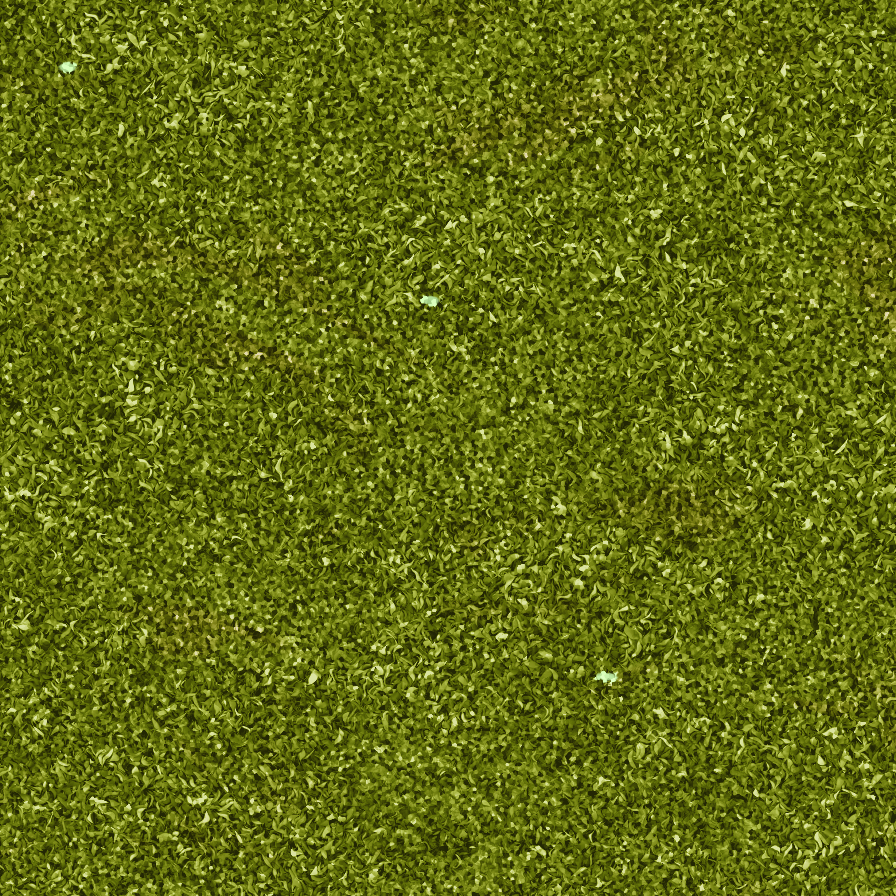
This texture is drawn by a Shadertoy shader. Its source:

```glsl
// A sunlit meadow: layered grass blades, fine ground cover and pale flower heads.

vec3 hash3(vec2 p) {
    vec3 q = fract(p.xyx * vec3(.1031, .1030, .0973));
    q += dot(q, q.yxz + 33.33);
    return fract((q.xxy + q.yzz) * q.zyx);
}

mat2 rotate(float a) {
    return mat2(cos(a), -sin(a), sin(a), cos(a));
}

// Broad irregular patches from warped, layered sines
float patches(vec2 p) {
    float sum = 0., amp = 1.;
    for (int i = 0; i < 5; i++) {
        p += .6 * sin(p.yx * 1.3 + float(i));
        sum += amp * sin(p.x) * sin(p.y);
        p = rotate(.65) * p * 1.7 + 1.9;
        amp *= .75;
    }
    return sum;
}

// Soft cellular noise: random cell values with blended borders
float grain(vec2 p) {
    vec2 base = floor(p);
    float sum = 0., total = 0.;
    for (int y = -1; y <= 1; y++)
    for (int x = -1; x <= 1; x++) {
        vec2 cell = base + vec2(x, y);
        vec3 h = hash3(cell);
        vec2 d = p - cell - h.xy;
        float weight = exp(-14. * dot(d, d));
        sum += weight * h.z;
        total += weight;
    }
    return sum / total;
}

// Lays one scattered layer of blades, with dark contact shadows, over the tone
float bladeLayer(float tone, vec2 p, float level, float lush) {
    float scale = mix(96., 66., level);
    float px = scale / iResolution.y;
    p = p * scale + level * 173.7;
    vec2 base = floor(p);
    for (int y = -1; y <= 1; y++)
    for (int x = -1; x <= 1; x++) {
        vec2 cell = base + vec2(x, y);
        vec3 h = hash3(cell), k = hash3(cell + 71.3);
        vec2 q = rotate((h.z - .5) * 2.7) * (p - cell - h.xy);
        float along = q.y / (mix(.25, .85, k.x) * mix(.55, 1., lush));
        float width = mix(.09, .22, k.y * k.y) * mix(.75, 1.1, lush);
        float across = q.x + (h.x - .5) * .6 * along * along;
        float d = abs(across) - width * (1. - along * along);
        float shade = .375 + .15 * level + (k.z - .5) * mix(.28, .38, lush)
            + .06 * along - .04 * across / width + .24 * pow(k.z, 10.);
        tone *= 1. - mix(.15, .25, lush) * smoothstep(.2, -.04, d);
        tone = mix(tone, shade, mix(.6, 1., lush) * smoothstep(px * .8, -px * .7, d));
    }
    return tone;
}

// Clustered round heads, lit from above
float flowerHeads(float tone, vec2 p, float lush, float speckle) {
    p *= 50.;
    float px = 50. / iResolution.y;
    vec2 base = floor(p);
    for (int y = -1; y <= 1; y++)
    for (int x = -1; x <= 1; x++) {
        vec2 cell = base + vec2(x, y);
        vec3 h = hash3(cell + 19.1), k = hash3(cell + 143.7);
        if (k.x > .55 * smoothstep(.6, 1., lush)) continue;
        vec2 q = (p - cell - h.xy) * vec2(1., 1.25);
        float radius = mix(.15, .36, h.z);
        float d = length(q) - radius - .25 * (speckle - .5);
        float shade = mix(.48, .66, k.y) + .16 * q.y / radius + .45 * (speckle - .5);
        tone *= 1. - .3 * smoothstep(.16, -.05, d + q.y * .3);
        tone = mix(tone, shade, .85 * smoothstep(px, -px, d));
    }
    return tone;
}

vec3 grassColor(float t) {
    vec3 c = vec3(.18, .20, .02) * clamp(t / .18, .75, 1.);
    c = mix(c, vec3(.28, .32, .02), clamp((t - .19) / .10, 0., 1.));
    c = mix(c, vec3(.38, .44, .03), clamp((t - .29) / .11, 0., 1.));
    c = mix(c, vec3(.50, .55, .10), clamp((t - .40) / .11, 0., 1.));
    c = mix(c, vec3(.68, .73, .28), clamp((t - .51) / .18, 0., 1.));
    return mix(c, vec3(.86, .89, .63), clamp((t - .69) / .18, 0., 1.));
}

void mainImage(out vec4 fragColor, in vec2 fragCoord) {
    vec2 p = fragCoord / iResolution.y;
    float lush = smoothstep(-1., 1., patches(p * vec2(9., 16.) + 3.));
    float dry = smoothstep(.3, 1.3, patches(p * vec2(7., 12.) + 41.)) * (1. - lush);
    float speckle = grain(p * 230.);

    // Small wobble that ruffles the blade outlines
    vec2 ruffled = p + .0013 * sin(p.yx * vec2(330., 290.) + 2. * sin(p * 170.));

    // Ground cover, then blades from the shaded depths to the bright tops
    float tone = mix(.46, .25, lush) + .4 * (speckle - .5);
    for (int i = 0; i < 8; i++)
        tone = bladeLayer(tone, ruffled, float(i) / 7., lush);
    tone = flowerHeads(tone, p, lush, speckle);

    // Fine grit and bright flecks
    tone += mix(.26, .18, lush) * (speckle - .5) + .2 * smoothstep(.9, 1., speckle);
    tone -= .02 * dry;
    vec3 color = grassColor(tone);
    color = mix(color, color * vec3(1.04, .96, 1.1), dry);

    // Rare flat mint-white blossoms
    vec2 cell = floor(p * 7.);
    vec3 h = hash3(cell + 5.7);
    vec2 q = (p * 7. - cell - .2 - .6 * h.xy) * vec2(1., 1.9);
    float blossom = smoothstep(.015, -.015, length(q) - .075 - .05 * (speckle - .5));
    color = mix(color, vec3(.74, .9, .62) + .3 * (speckle - .5), blossom * step(h.z, .09));

    fragColor = vec4(color, 1.);
}
```
